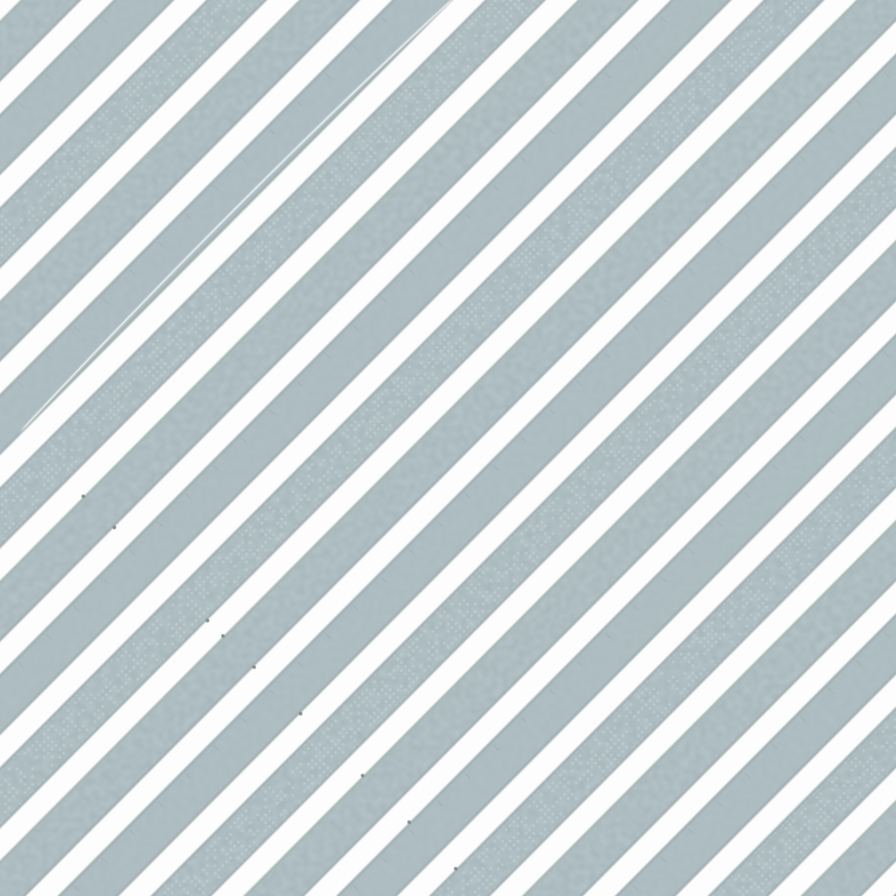
Reproduce this pattern procedurally as a Shadertoy shader.

```glsl
float hash(vec2 p) {
    p = fract(p * vec2(0.1031, 0.1137));
    p += dot(p, p.yx + 33.33);
    return fract((p.x + p.y) * p.x * 57.0);
}

vec2 gradientAt(vec2 cell) {
    float angle = 6.2832 * hash(cell + 17.0);
    return vec2(cos(angle), sin(angle));
}

float gradientNoise(vec2 p) {
    vec2 i = floor(p), f = fract(p);
    vec2 u = f * f * (3.0 - 2.0 * f), e = vec2(0.0, 1.0);
    return mix(
        mix(dot(gradientAt(i), f), dot(gradientAt(i + e.yx), f - e.yx), u.x),
        mix(dot(gradientAt(i + e.xy), f - e.xy), dot(gradientAt(i + 1.0), f - 1.0), u.x), u.y);
}

// Soft line of the given half width around zero
float softLine(float d, float halfWidth, float blur) {
    return 1.0 - smoothstep(halfWidth - blur, halfWidth + blur, abs(d));
}

void mainImage(out vec4 fragColor, in vec2 fragCoord) {
    vec2 uv = fragCoord / iResolution.xy;
    uv.y = 1.0 - uv.y;

    // Stripe coordinates: across counts periods, along follows the diagonal
    float across = (uv.x + 0.995 * uv.y - 0.1087) / 0.10365;
    float along = uv.x - uv.y;
    float band = round(across);
    float offset = across - band;
    float kind = mod(floor(across), 3.0);
    float blur = max(13.6 / iResolution.y, 0.024);

    vec3 white = vec3(0.992);
    vec3 shade = vec3(0.64, 0.69, 0.70);
    vec3 color = vec3(0.68, 0.74, 0.76);

    // Faint mottling, stronger in the grained stripes
    float mottle = gradientNoise(vec2(across * 9.0, along * 85.0));
    color += mottle * (kind == 0.0 ? 0.012 : 0.035);

    // Rows of pale grain in every third stripe
    vec2 grain = vec2(across * 12.0, along * 115.0);
    float dotMask = 1.0 - smoothstep(0.12, 0.48, length(fract(grain) - 0.5));
    dotMask *= step(0.45, hash(floor(grain) + 40.0));
    color = mix(color, vec3(0.76, 0.81, 0.82), 0.6 * dotMask * float(kind == 1.0));

    // Short cross ticks in the smooth stripes
    float tick = softLine((fract(along * 16.0) - 0.5) / 16.0, 0.0012, 0.0012);
    tick *= softLine(fract(across) - 0.3, 0.06, 0.03);
    color = mix(color, shade, 0.65 * tick * float(kind == 0.0));

    // Darker rims, tinted green beside some stripes
    float rim = softLine(abs(offset) - 0.195, 0.02, blur);
    vec3 rimColor = kind == 2.0 && offset > 0.0 ? vec3(0.66, 0.72, 0.69) : shade;
    color = mix(color, rimColor, 0.85 * rim);

    // White bands
    color = mix(color, white, softLine(offset, 0.17, blur));

    // Bowed hairline beside one band
    float u = uv.x / 0.5;
    float hairline = softLine(across - 3.81 + 0.36 * u * (1.0 - u), 0.013, blur);
    hairline *= smoothstep(0.02, 0.03, uv.x) * (1.0 - smoothstep(0.5, 0.51, uv.x));
    color = mix(color, white, 0.85 * hairline);

    // Specks where a cross diagonal meets the band edges
    vec2 toSpeck = vec2((abs(offset) - 0.165) * 0.0733, (along + 0.461) * 0.707);
    float speck = 1.0 - smoothstep(0.001, 0.003, length(toSpeck));
    speck *= step(0.4, hash(vec2(band, sign(offset)) + 5.0));
    color = mix(color, vec3(0.42, 0.48, 0.50), 0.8 * speck);

    fragColor = vec4(color, 1.0);
}
```
